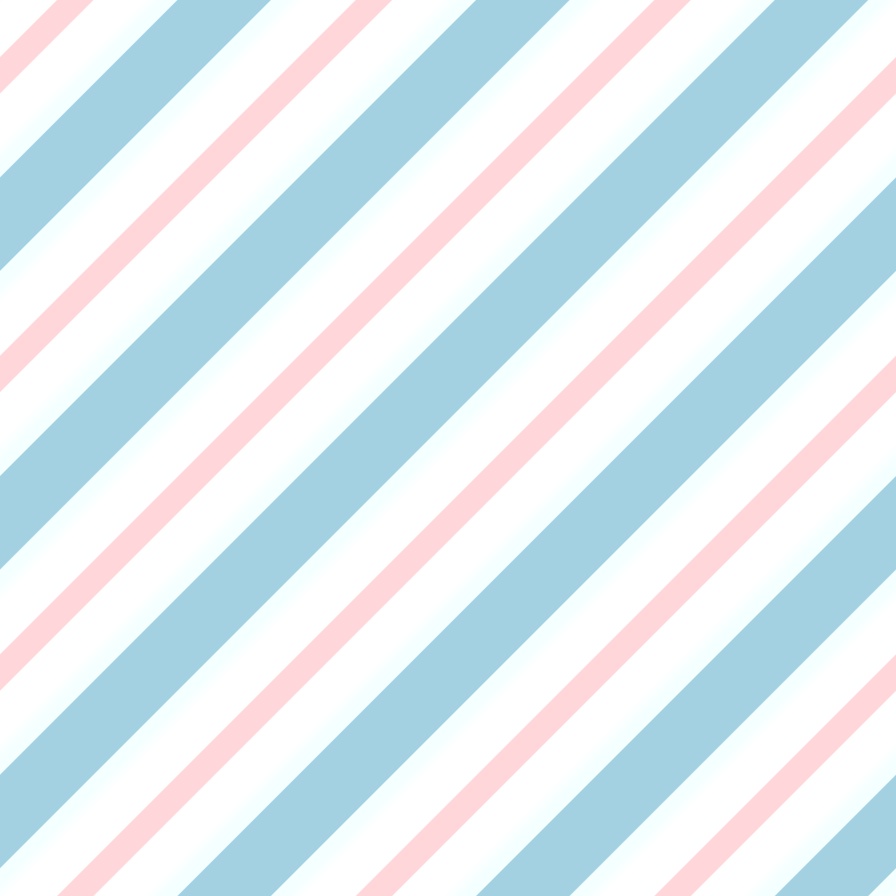
A WebGL 2 fragment shader for this pattern:

```glsl
#version 300 es
precision highp float;
// Diagonal stripes on white: a broad blue and a narrow pink band per repeat.
// Each band is a wrapped distance along one diagonal phase; a faint mint
// tint fades out from both sides of the blue band.

#define REPEATS 3.0            // whole number, across and down
#define BLUE_CENTER 0.7505     // positions and widths in repeats
#define BLUE_HALF_WIDTH 0.1565
#define PINK_CENTER 0.252
#define PINK_HALF_WIDTH 0.061
#define TINT_SOLID 0.035       // tint distances from the blue edge
#define TINT_END 0.125

uniform vec2 u_resolution;
out vec4 fragColor;

const vec3 WHITE = vec3(1.0);
const vec3 MINT = vec3(0.957, 1.0, 1.0);
const vec3 BLUE = vec3(0.640, 0.820, 0.886);
const vec3 PINK = vec3(1.0, 0.840, 0.850);

// Signed distance to a band that repeats once per unit of phase.
float bandDistance(float phase, float center, float halfWidth) {
    return abs(fract(phase - center + 0.5) - 0.5) - halfWidth;
}

// Coverage of a band with an edge about one pixel wide.
float coverage(float dist, float pixel) {
    return 1.0 - smoothstep(-0.5 * pixel, 0.5 * pixel, dist);
}

void main() {
    vec2 uv = gl_FragCoord.xy / u_resolution;
    float phase = REPEATS * (uv.x - uv.y);
    float pixel = REPEATS * 1.5 * length(1.0 / u_resolution);

    float blueDist = bandDistance(phase, BLUE_CENTER, BLUE_HALF_WIDTH);
    float pinkDist = bandDistance(phase, PINK_CENTER, PINK_HALF_WIDTH);

    // Ground with its tint, then the two bands
    vec3 color = mix(MINT, WHITE, smoothstep(TINT_SOLID, TINT_END, blueDist));
    color = mix(color, PINK, coverage(pinkDist, pixel));
    color = mix(color, BLUE, coverage(blueDist, pixel));

    fragColor = vec4(color, 1.0);
}
```
